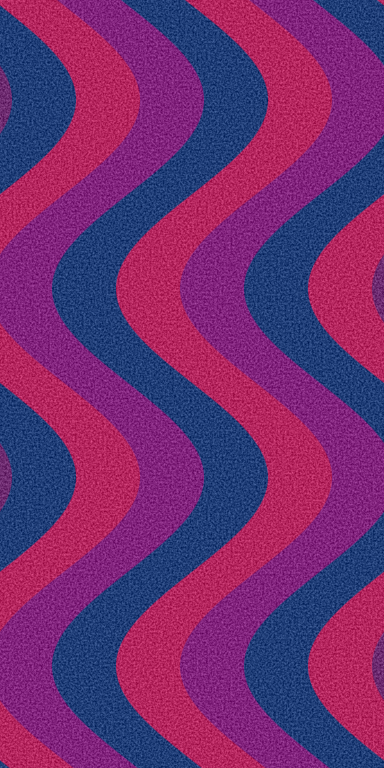
Reproduce this pattern procedurally as a Shadertoy shader.

```glsl
// Lengths are in canvas widths
const float BAND_WIDTH = 1.0 / 6.0;
const float WAVE_AMPLITUDE = 0.198;
const float WAVE_PERIOD = 0.983;
const float CREST_HEIGHT = 1.74;
const float FIRST_BAND = -1.0;
const float LAST_BAND = 6.0;
const float GRAIN_CELLS = 170.0;
const float GRAIN_STRENGTH = 0.17;
const vec3 RED = vec3(0.71, 0.15, 0.37);
const vec3 PURPLE = vec3(0.51, 0.14, 0.49);
const vec3 BLUE = vec3(0.125, 0.243, 0.468);
const vec3 BACKDROP = vec3(0.43, 0.17, 0.44);
const float TAU = 6.28319;

vec2 hashGradient(vec2 cell) {
    vec3 q = fract(vec3(cell.xyx) * vec3(0.1031, 0.1030, 0.0973));
    q += dot(q, q.yzx + 33.33);
    float angle = TAU * fract((q.x + q.y) * q.z);
    return vec2(cos(angle), sin(angle));
}

float gradientNoise(vec2 p) {
    vec2 i = floor(p), f = p - i;
    vec2 w = f * f * f * (f * (f * 6.0 - 15.0) + 10.0);
    vec2 e = vec2(1.0, 0.0);
    float a = dot(hashGradient(i), f);
    float b = dot(hashGradient(i + e.xy), f - e.xy);
    float c = dot(hashGradient(i + e.yx), f - e.yx);
    float d = dot(hashGradient(i + e.xx), f - e.xx);
    return mix(mix(a, b, w.x), mix(c, d, w.x), w.y);
}

// Two octaves, the second rotated to hide the lattice
float grain(vec2 p) {
    mat2 turn = mat2(0.8, 0.6, -0.6, 0.8);
    return gradientNoise(p) + 0.7 * gradientNoise(turn * p * 1.6 + 17.3);
}

// Red, purple, blue in turn; the backdrop shows past the outermost bands
vec3 bandColour(float index) {
    if (index < FIRST_BAND || index > LAST_BAND) return BACKDROP;
    float turn = mod(index + 0.5, 3.0);
    return turn < 1.0 ? RED : turn < 2.0 ? PURPLE : BLUE;
}

void mainImage(out vec4 fragColor, in vec2 fragCoord) {
    vec2 p = fragCoord / iResolution.x;

    // Straighten the waves into vertical bands
    float sway = WAVE_AMPLITUDE * cos(TAU * (p.y - CREST_HEIGHT) / WAVE_PERIOD);
    float s = (p.x - sway) / BAND_WIDTH;

    // Blend across the nearest band edge
    float edge = floor(s + 0.5);
    float cover = clamp((s - edge) / fwidth(s) + 0.5, 0.0, 1.0);
    vec3 colour = mix(bandColour(edge - 1.0), bandColour(edge), cover);

    // Fine woven grain
    colour += GRAIN_STRENGTH * grain(p * GRAIN_CELLS);
    fragColor = vec4(clamp(colour, 0.0, 1.0), 1.0);
}
```
